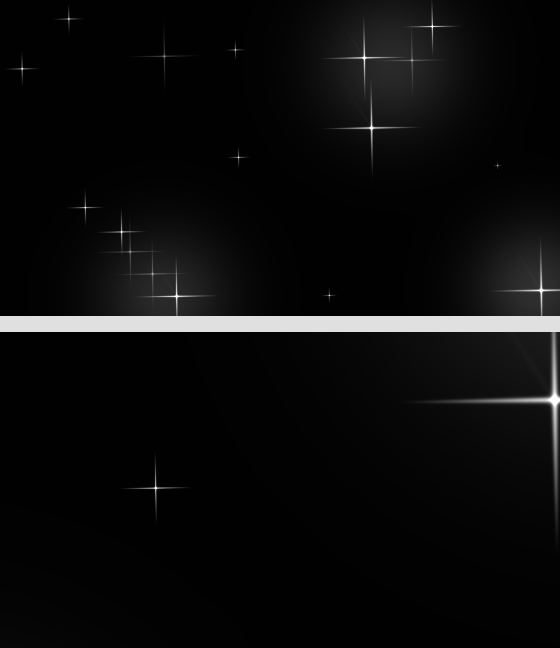
Top: the whole. Bottom: its middle third, enlarged.
Reproduce this background procedurally as a WebGL 2 fragment shader.

```glsl
#version 300 es
precision highp float;
// Four-pointed white stars in loose chains over black, with soft grey glows.

#define BASE_GREY 0.004
#define GLOW_RADIUS 0.205
#define GLOW_GAIN 0.16
#define ARM_WIDTH 0.019
#define ARM_FALLOFF 1.3
#define ARM_GAIN 0.8
#define GHOST_GAIN 0.33
#define GHOST_SIZE 0.125
#define STREAK_GAIN 0.025
#define TILT 0.015

uniform vec2 u_resolution;
out vec4 fragColor;

// Tapered ray along x; thin rays are widened to a pixel and dimmed to suit.
float ray(vec2 p, float size) {
    float t = abs(p.x) / size;
    float width = size * ARM_WIDTH * (1.0 - 0.5 * min(t, 1.0));
    float drawn = max(width, 0.65 / u_resolution.y);
    float across = p.y / drawn;
    float along = pow(max(1.0 - t, 0.0), ARM_FALLOFF);
    return along * exp(-across * across) * sqrt(width / drawn);
}

// Slightly tilted cross with a bright core and one faint diagonal streak.
float star(vec2 p, float size, float gain) {
    p = mat2(cos(TILT), -sin(TILT), sin(TILT), cos(TILT)) * p;
    float cross4 = ray(p, size) + ray(p.yx, size);
    float core = exp(-dot(p, p) / pow(size * 0.035, 2.0));
    vec2 diagonal = vec2(-0.53, 0.85);
    vec2 q = vec2(dot(p, diagonal), p.x * diagonal.y - p.y * diagonal.x);
    float streak = ray(q, size * 1.3) * step(0.0, q.x) * smoothstep(0.08, 0.12, size);
    return gain * (ARM_GAIN * cross4 + 0.4 * core + STREAK_GAIN * streak);
}

// Row of stars with a sideways swing; inner late ones are large dim ghosts.
float chain(vec2 p, vec2 start, vec2 stride, vec2 swing, int count, vec2 sizes) {
    float light = 0.0;
    for (int i = 0; i < count; i++) {
        float k = float(i);
        vec2 center = start + k * stride + swing * max(sin(1.6 * k), 0.0);
        float size = mix(sizes.x, sizes.y, k / max(float(count - 1), 1.0));
        bool ghost = i >= 2 && i < count - 1;
        light += star(p - center, ghost ? max(size, GHOST_SIZE) : size,
                      ghost ? GHOST_GAIN : 1.0);
    }
    return light;
}

float glow(vec2 p, vec2 center, float scale) {
    vec2 d = (p - center) / (GLOW_RADIUS * scale);
    return GLOW_GAIN * exp(-dot(d, d));
}

void main() {
    // Canvas height is one unit.
    vec2 p = gl_FragCoord.xy / u_resolution.y;
    float light = BASE_GREY;

    // Soft glows behind the bright groups
    light += glow(p, vec2(1.235, 0.80), 1.08);
    light += glow(p, vec2(0.52, 0.06), 1.0);
    light += 1.15 * glow(p, vec2(1.70, 0.085), 0.95);

    // Bright groups: upper right, lower left, lower right corner
    light += chain(p, vec2(1.176, 0.595), vec2(0.064, 0.107), vec2(-0.087, 0.115), 4, vec2(0.165, 0.10));
    light += chain(p, vec2(0.27, 0.343), vec2(0.071, -0.07), vec2(0.044, -0.007), 5, vec2(0.065, 0.138));
    light += star(p - vec2(1.713, 0.081), 0.175, 1.0);

    // Sparse small stars
    light += chain(p, vec2(0.07, 0.782), vec2(0.225, 0.02), vec2(-0.077, 0.138), 4, vec2(0.06, 0.036));
    light += chain(p, vec2(0.755, 0.502), vec2(0.41, -0.013), vec2(-0.123, -0.424), 3, vec2(0.04, 0.016));

    fragColor = vec4(vec3(min(light, 1.0)), 1.0);
}
```
